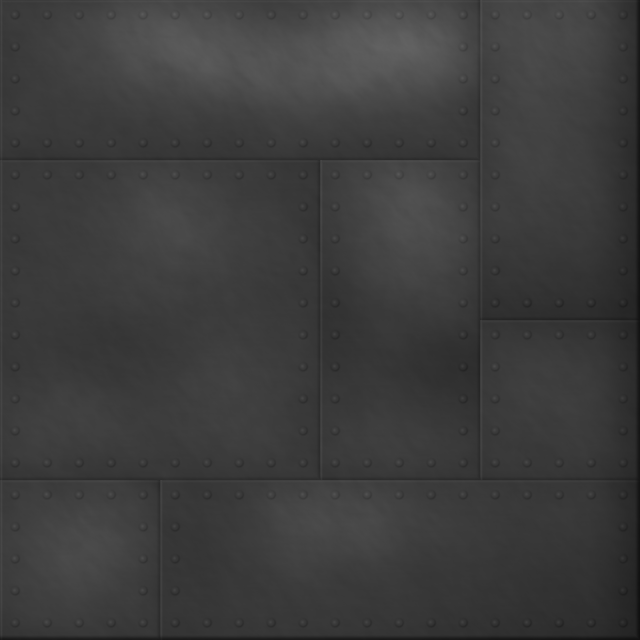
Write a three.js fragment shader that draws this texture.

```glsl
// Dark riveted steel plating: seven plates laid out on a 4 x 4 grid.
// Each plate gets soft worn glows, brushed noise, a bevelled seam (lit on
// the left and top, shaded on the right and bottom) and a border of rivets.

#define BASE_GREY 0.230
#define PLATE_UNIT 0.25
#define RIVET_STEP 0.05
#define RIVET_RADIUS 0.0072
#define RIVET_SHIFT vec2(-0.0015, 0.0022)
#define SEAM_WIDTH 0.0032
#define SEAM_DARK 0.035
#define SEAM_LIGHT 0.042
#define EDGE_SHADE 0.024
#define GRAIN 0.018
#define SMUDGE 0.022
#define WEAR 0.95

varying vec2 vUv;

float hash(vec2 p) {
  vec3 q = fract(vec3(p.xyx) * 0.1031);
  q += dot(q, q.yzx + 33.33);
  return fract((q.x + q.y) * q.z);
}

float noise(vec2 p) {
  vec2 i = floor(p), f = fract(p);
  f = f * f * (3.0 - 2.0 * f);
  return mix(mix(hash(i), hash(i + vec2(1, 0)), f.x),
             mix(hash(i + vec2(0, 1)), hash(i + vec2(1, 1)), f.x), f.y);
}

float fbm(vec2 p) {
  float sum = 0.0, amp = 0.5;
  for (int i = 0; i < 5; i++) {
    sum += amp * noise(p);
    p = mat2(1.6, 1.2, -1.2, 1.6) * p + 7.3;
    amp *= 0.5;
  }
  return sum;
}

// Plate bounds as (left, bottom, right, top) in grid units.
vec4 plateAt(vec2 g) {
  if (g.y < 1.0) return g.x < 1.0 ? vec4(0, 0, 1, 1) : vec4(1, 0, 4, 1);
  if (g.x > 3.0) return g.y < 2.0 ? vec4(3, 1, 4, 2) : vec4(3, 2, 4, 4);
  if (g.y > 3.0) return vec4(0, 3, 3, 4);
  return g.x < 2.0 ? vec4(0, 1, 2, 3) : vec4(2, 1, 3, 3);
}

float glow(vec2 p, vec2 centre, vec2 size) {
  vec2 d = (p - centre) / size;
  return exp(-dot(d, d));
}

// Worn light and dark areas, kept inside their own plate.
float wear(vec2 p, vec4 plate) {
  if (plate.y == 3.0)
    return 0.085 * glow(p, vec2(0.24, 0.94), vec2(0.13, 0.08))
         + 0.095 * glow(p, vec2(0.44, 0.90), vec2(0.16, 0.075))
         + 0.12 * glow(p, vec2(0.64, 0.93), vec2(0.12, 0.085));
  if (plate.x == 3.0 && plate.y == 2.0)
    return 0.07 * glow(p, vec2(0.86, 0.96), vec2(0.13, 0.11))
         + 0.025 * glow(p, vec2(0.83, 0.75), vec2(0.09, 0.12))
         - 0.035 * glow(p, vec2(0.90, 0.52), vec2(0.20, 0.09));
  if (plate.x == 3.0)
    return 0.012 * glow(p, vec2(0.86, 0.40), vec2(0.10, 0.08))
         - 0.022 * glow(p, vec2(0.87, 0.50), vec2(0.20, 0.04));
  if (plate.x == 2.0)
    return 0.085 * glow(p, vec2(0.64, 0.66), vec2(0.11, 0.11))
         + 0.025 * glow(p, vec2(0.59, 0.31), vec2(0.10, 0.06))
         - 0.04 * glow(p, vec2(0.70, 0.43), vec2(0.10, 0.07))
         - 0.035 * glow(p, vec2(0.53, 0.52), vec2(0.06, 0.12));
  if (plate.y == 1.0)
    return 0.05 * glow(p, vec2(0.27, 0.65), vec2(0.10, 0.11))
         + 0.03 * glow(p, vec2(0.09, 0.34), vec2(0.10, 0.06))
         + 0.025 * glow(p, vec2(0.35, 0.38), vec2(0.10, 0.10))
         - 0.02 * glow(p, vec2(0.18, 0.46), vec2(0.13, 0.07));
  if (plate.x == 0.0) return 0.06 * glow(p, vec2(0.13, 0.15), vec2(0.11, 0.09));
  return 0.07 * glow(p, vec2(0.53, 0.19), vec2(0.13, 0.07))
       - 0.04 * glow(p, vec2(0.94, 0.04), vec2(0.28, 0.12))
       - 0.02 * glow(p, vec2(0.32, 0.13), vec2(0.07, 0.12));
}

// Relief of one rivet: faint rim shaded at the lower right, lit centre.
float rivet(vec2 q) {
  float r = length(q);
  float rim = exp(-pow((r - 0.9) / 0.24, 2.0));
  float facing = dot(q, vec2(-0.6, 0.8)) / max(r, 0.2);
  float core = glow(q, vec2(-0.12, 0.08), vec2(0.36));
  return 0.05 * core + rim * (0.018 * facing - 0.024);
}

void main() {
  vec2 p = vUv;
  vec4 plate = plateAt(p / PLATE_UNIT);
  vec2 low = p - plate.xy * PLATE_UNIT;
  vec2 high = plate.zw * PLATE_UNIT - p;

  // Worn surface with diagonal smudges and fine horizontal brushing.
  vec2 slant = vec2(p.x - p.y, p.x + p.y);
  float cloud = fbm(slant * vec2(9.0, 14.0) + plate.xy * 5.0) - 0.48;
  float grain = fbm(slant * vec2(35.0, 70.0)) - 0.48;
  float brush = noise(p * vec2(30.0, 260.0)) - 0.5;
  float worn = WEAR * wear(p, plate);
  float grey = BASE_GREY + worn * (1.0 + 0.4 * cloud) + SMUDGE * cloud;
  grey += GRAIN * grain * (1.0 + 8.0 * max(worn, 0.0)) + 0.004 * brush;

  // Soft shade along plate edges, then the narrow seam bevel.
  vec2 shade = exp(-vec2(high.x, low.y) / 0.03);
  vec2 backShade = exp(-vec2(low.x, high.y) / 0.025);
  grey -= EDGE_SHADE * max(shade.x, shade.y) + 0.012 * max(backShade.x, backShade.y);
  vec2 groove = 1.0 - smoothstep(vec2(0.0), vec2(SEAM_WIDTH * 2.0), vec2(high.x, low.y));
  vec2 ridge = exp(-pow((vec2(low.x, high.y) - 0.0022) / (0.5 * SEAM_WIDTH), vec2(2.0)));
  grey += SEAM_LIGHT * max(ridge.x, 0.6 * ridge.y) - SEAM_DARK * max(groove.x, groove.y);

  // Rivets fill only the outermost cells of each plate.
  vec2 cell = (fract((p - RIVET_SHIFT) / RIVET_STEP) - 0.5) * RIVET_STEP;
  vec2 inset = min(low, high);
  float border = 1.0 - step(RIVET_STEP, min(inset.x, inset.y));
  grey += border * rivet(cell / RIVET_RADIUS);

  // Outer right and bottom sides fall off into darkness.
  grey *= mix(0.80, 1.0, smoothstep(0.0, 0.09, 1.0 - p.x));
  grey *= mix(0.6, 1.0, smoothstep(0.0, 0.009, min(1.0 - p.x, p.y)));
  gl_FragColor = vec4(vec3(clamp(grey, 0.0, 1.0)), 1.0);
}
```
